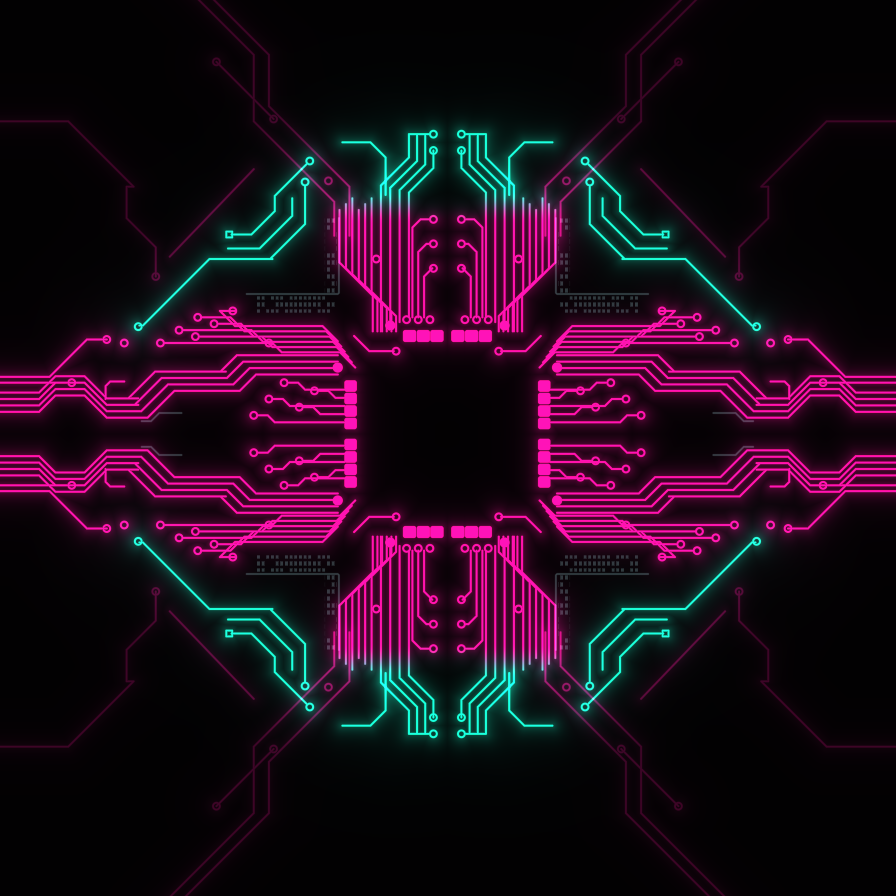
Give the GLSL for this background, as a WebGL 2 fragment shader.

```glsl
#version 300 es
precision highp float;
// Neon circuit board: pink and teal traces mirrored around a dark square chip.

#define BOARD 768.0 // board units across the canvas
#define CENTRE vec2(-0.5, 12.0) // chip centre, from the canvas centre
#define PINK vec3(1.0, 0.06, 0.61)
#define TEAL vec3(0.08, 0.95, 0.76)
#define GREY vec3(0.30, 0.42, 0.42)
#define BASE vec3(0.008, 0.004, 0.008)
#define WIRE 0.85 // half width of a trace
#define VIA 2.9 // radius of a ring
#define HALO 0.27 // strength of the near glow

uniform vec2 u_resolution;
out vec4 outColor;

float hash(vec2 p) { return fract(sin(dot(p, vec2(127.1, 311.7))) * 43758.5); }

void add(inout float d, float e) { d = min(d, e); }

float seg(vec2 p, vec2 a, vec2 b) {
  vec2 d = b - a;
  return length(p - a - d * clamp(dot(p - a, d) / max(dot(d, d), 1e-4), 0.0, 1.0));
}

float box(vec2 p, vec2 c, vec2 size) {
  vec2 d = abs(p - c) - size;
  return length(max(d, 0.0)) + min(max(d.x, d.y), 0.0);
}

float via(vec2 p, vec2 c) { return abs(length(p - c) - VIA); }

// Trace along x from a to b, changing lane on a 45 degree slope at x = m
float jog(vec2 p, vec2 a, vec2 b, float m) {
  vec2 s = vec2(m, a.y);
  vec2 e = vec2(m + sign(b.x - a.x) * abs(b.y - a.y), b.y);
  return min(min(seg(p, a, s), seg(p, s, e)), seg(p, e, b));
}

// Trace along x then y, with a corner cut by c
float elbow(vec2 p, vec2 a, vec2 b, float c) {
  vec2 k = sign(b - a) * c;
  vec2 s = vec2(b.x - k.x, a.y), e = vec2(b.x, a.y + k.y);
  return min(min(seg(p, a, s), seg(p, s, e)), seg(p, e, b));
}

float sideWires(vec2 q) {
  float d = via(q, vec2(153, 78));
  for (float i = 0.0; i < 4.0; i++) { // trunk that snakes to the canvas edge
    vec2 p = q - vec2(0, 5.5 * i);
    add(d, jog(p, vec2(400, 19), vec2(318, 33), 350.0));
    add(d, jog(p, vec2(318, 33), vec2(265, 14), 311.0));
    add(d, jog(p, vec2(265, 14), vec2(190, 37), 257.0 + 5.5 * i));
    add(d, jog(p, vec2(190, 37), vec2(94, 51), 178.0 + 5.5 * i));
  }
  for (float i = 0.0; i < 5.0; i++) { // short wires beside the pads
    vec2 tip = vec2(114.0 + 13.0 * mod(i * 2.0 + 4.0, 5.0), 16.0 + 7.0 * i);
    add(d, jog(q, tip - vec2(VIA, 0), vec2(88, tip.y - 6.0), tip.x - 12.0));
    add(d, via(q, tip));
  }
  for (float i = 0.0; i < 6.0; i++) { // long wires that fan into the corner
    vec2 tip = vec2(246.0 - 8.0 * i - 22.0 * mod(i, 2.0), 78.0 + 5.5 * i);
    vec2 foot = vec2(92.0 + 3.0 * i, 70.0 + 4.5 * i);
    add(d, jog(q, tip - vec2(VIA, 0), foot, 150.0 + 9.0 * i));
    add(d, min(seg(q, foot, foot - 13.0), via(q, tip)));
  }
  add(d, jog(q, vec2(292, 81), vec2(400, 49), 309.0));
  add(d, seg(q, vec2(322, 44), vec2(400, 44)));
  add(d, elbow(q, vec2(277, 45), vec2(293, 30), 4.0));
  add(d, min(via(q, vec2(292, 81)), via(q, vec2(322, 44))));
  return min(d, via(q, vec2(277, 78)));
}

float topWires(vec2 q) {
  float d = seg(q, vec2(15, 257), vec2(33, 257));
  for (float i = 0.0; i < 4.0; i++) // stepped wires up to the teal tips
    add(d, jog(q.yx, vec2(i < 0.5 ? 243 : 257, 12.0 + 7.0 * i),
               vec2(100.0 - 4.0 * i, 33.0 + 8.0 * i), 228.0 + 3.0 * i));
  for (float i = 0.0; i < 6.0; i++) // outer wires that lean in to the chip
    add(d, jog(q.yx, vec2(202.0 - 5.0 * mod(i, 3.0), 65.0 + 5.5 * i),
               vec2(88.0, 44.0 + 4.0 * i), 122.0 + 5.0 * i));
  for (float i = 0.0; i < 3.0; i++) { // hooks along the centre gap
    vec2 tip = vec2(12.0, 184.0 - 21.0 * i);
    add(d, elbow(q, tip + vec2(VIA, 0), vec2(30.0 - 5.0 * i, 100), 7.0));
    add(d, min(via(q, tip), via(q, vec2(15.0 + 10.0 * i, 98))));
  }
  add(d, min(via(q, vec2(12, 257)), via(q, vec2(12, 243))));
  add(d, min(seg(q, vec2(46, 71), vec2(67, 71)), seg(q, vec2(67, 71), vec2(80, 84))));
  return min(d, min(via(q, vec2(44, 71)), via(q, vec2(61, 150))));
}

float pads(vec2 q) {
  float d = min(length(q - vec2(94, 57)), length(q - vec2(49, 93))) - 3.5;
  for (float i = 0.0; i < 4.0; i++) {
    add(d, box(q, vec2(83.0, 9.0 + 10.7 * i), vec2(3.2, 2.8)) - 1.3);
    if (i < 3.0) add(d, box(q, vec2(9.0 + 11.7 * i, 84), vec2(3.6, 3)) - 1.3);
  }
  return d;
}

float tealWires(vec2 q) {
  float d = jog(q, vec2(264, 93), vec2(150, 150), 261.0);
  add(d, elbow(q, vec2(152, 150), vec2(122, 213), 30.0));
  add(d, elbow(q, vec2(188, 159), vec2(133, 202), 28.0));
  add(d, elbow(q, vec2(185, 171), vec2(148, 204), 20.0));
  add(d, seg(q, vec2(148, 204), vec2(120, 232)));
  add(d, elbow(q, vec2(90, 250), vec2(53, 205), 13.0));
  add(d, min(via(q, vec2(265, 92)), via(q, vec2(118, 234))));
  add(d, via(q, vec2(122, 216)));
  return min(d, abs(box(q, vec2(187, 171), vec2(2.5))));
}

float farWires(vec2 q) {
  float d = jog(q, vec2(400, 268), vec2(275, 212), 325.0);
  add(d, jog(q.yx, vec2(212, 275), vec2(135, 250), 185.0));
  add(d, seg(q, vec2(198, 319), vec2(149, 270)));
  add(d, seg(q, vec2(238, 152), vec2(166, 227)));
  for (float x = 0.0; x < 20.0; x += 13.0) { // diagonals to the canvas corners
    vec2 p = q - vec2(x, 0);
    add(d, jog(p.yx, vec2(170, 84), vec2(325, 153), 212.0 - x));
    add(d, seg(p, vec2(153, 325), vec2(240, 412)));
  }
  add(d, min(via(q, vec2(198, 319)), via(q, vec2(149, 270))));
  return min(d, min(via(q, vec2(250, 135)), via(q, vec2(102, 217))));
}

// Sharp trace with a near and a wide glow
float neon(float d, float aa) {
  float core = 1.0 - smoothstep(WIRE - aa, WIRE + aa, d);
  d = max(d, 0.0);
  return 0.85 * core + HALO * exp(-d / 6.0) + 0.05 * exp(-d / 24.0);
}

void main() {
  float size = min(u_resolution.x, u_resolution.y), aa = 0.75 * BOARD / size;
  vec2 q = abs((gl_FragCoord.xy - 0.5 * u_resolution) / size * BOARD - CENTRE);

  // Main traces: pink by the chip, teal at the tips
  float d = min(min(sideWires(q), topWires(q)), pads(q));
  vec3 hue = mix(PINK, TEAL, smoothstep(180.0, 212.0, q.y));
  vec3 col = BASE + hue * neon(d, aa) + TEAL * neon(tealWires(q), aa);

  // Faint outer traces
  float fade = mix(0.6, 0.2, smoothstep(200.0, 320.0, length(q)));
  col += PINK * fade * neon(farWires(q), aa);

  // Rows of tiny grey marks and a thin rail
  float area = min(box(q, vec2(132, 111), vec2(36, 7)), box(q, vec2(100, 152), vec2(5, 33)));
  vec2 grid = q / vec2(4, 6), cell = abs(fract(grid) - 0.5);
  float mark = step(0.3, hash(floor(grid))) * (1.0 - smoothstep(0.2, 0.4, max(cell.x, cell.y)));
  float rail = min(elbow(q, vec2(172, 120), vec2(93, 185), 1.0), jog(q, vec2(262, 11), vec2(228, 18), 254.0));
  col += GREY * (0.5 * mark * (1.0 - smoothstep(-aa, aa, area)) + 0.6 * (1.0 - smoothstep(0.0, WIRE + aa, rail)));

  outColor = vec4(min(col, 1.0), 1.0);
}
```
